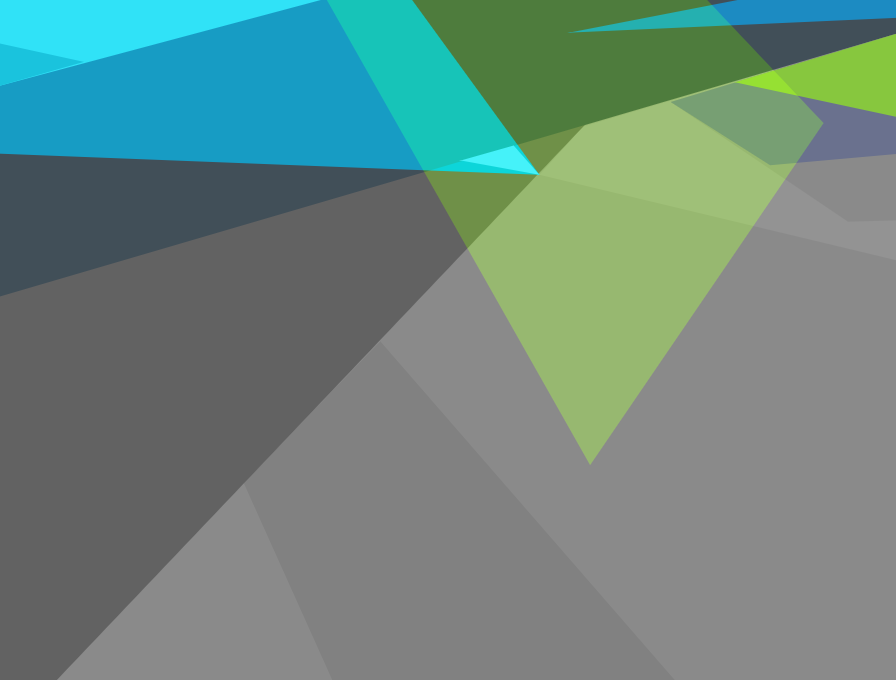
A Shadertoy shader for this background:

```glsl
// Flat overlapping facets: grey ground, blue panels and a translucent green kite.

// Tunable values (points use canvas height as the unit, origin lower left)
const float ASPECT = 1.324;
const float RIGHT = 1.33;
const vec3 GREY = vec3(0.543);
const vec3 GREY_MID = vec3(0.504);
const vec3 GREY_LIGHT = vec3(0.575);
const vec3 GREY_DARK = vec3(0.386);
const vec3 SLATE = vec3(0.255, 0.310, 0.345);
const vec3 PURPLE = vec3(0.415, 0.445, 0.555);
const vec3 BLUE = vec3(0.090, 0.612, 0.770);
const vec3 TEAL = vec3(0.090, 0.770, 0.720);
const vec3 TURQUOISE = vec3(0.050, 0.835, 0.850);
const vec3 CYAN = vec3(0.190, 0.885, 0.970);
const vec3 AQUA = vec3(0.100, 0.765, 0.865);
const vec3 GLINT = vec3(0.270, 0.950, 0.975);
const vec3 SLIVER_BLUE = vec3(0.110, 0.545, 0.760);
const vec3 SLIVER_TEAL = vec3(0.145, 0.690, 0.690);
const vec3 LIME = vec3(0.530, 0.780, 0.245);
const vec3 LIME_LIT = vec3(0.590, 0.880, 0.200);
const vec3 KITE_TINT = vec3(0.050, 0.177, -0.105);

// Shared corners
const vec2 RIDGE_LEFT = vec2(0.0, 0.564);
const vec2 RIDGE_RIGHT = vec2(RIGHT, 0.952);
const vec2 SLOPE_FOOT = vec2(0.084, 0.0);
const vec2 SLOPE_TOP = vec2(0.862, 0.814);
const vec2 PANEL_TIP = vec2(0.797, 0.743);
const vec2 FOLD = vec2(0.991, 0.850);

float cross2(vec2 a, vec2 b) { return a.x * b.y - a.y * b.x; }

// Signed distance to the line a-b, positive on its left
float edge(vec2 p, vec2 a, vec2 b) {
    return cross2(normalize(b - a), p - a);
}

// Antialiased coverage from a signed distance, positive inside
float cover(float d) { return clamp(0.5 + d * iResolution.y, 0.0, 1.0); }

float tri(vec2 p, vec2 a, vec2 b, vec2 c) {
    float turn = sign(cross2(b - a, c - a));
    float d = min(turn * edge(p, a, b), turn * edge(p, b, c));
    return cover(min(d, turn * edge(p, c, a)));
}

// Convex quadrilateral
float quad(vec2 p, vec2 a, vec2 b, vec2 c, vec2 d) {
    float turn = sign(cross2(c - a, d - b));
    float first = min(turn * edge(p, a, b), turn * edge(p, b, c));
    float second = min(turn * edge(p, c, d), turn * edge(p, d, a));
    return cover(min(first, second));
}

void mainImage(out vec4 fragColor, in vec2 fragCoord) {
    vec2 p = fragCoord / iResolution.xy * vec2(ASPECT, 1.0);
    float aboveRidge = cover(edge(p, RIDGE_LEFT, RIDGE_RIGHT));
    float kite = quad(p, vec2(0.483, 1.0), vec2(0.872, 0.316),
                      vec2(1.217, 0.819), vec2(1.045, 1.0));

    // Ground facets
    vec3 color = GREY;
    color = mix(color, GREY_MID, quad(p, vec2(0.562, 0.498), vec2(0.360, 0.290),
                                     vec2(0.491, 0.0), vec2(0.997, 0.0)));
    color = mix(color, GREY_LIGHT, quad(p, PANEL_TIP, vec2(RIGHT, 0.616),
                                       RIDGE_RIGHT, SLOPE_TOP));
    color = mix(color, GREY, quad(p, FOLD, vec2(1.253, 0.674),
                                 vec2(RIGHT, 0.676), RIDGE_RIGHT));
    color = mix(color, PURPLE, quad(p, FOLD, vec2(1.138, 0.757),
                                   vec2(RIGHT, 0.774), RIDGE_RIGHT));
    color = mix(color, GREY_DARK, cover(edge(p, SLOPE_FOOT, SLOPE_TOP)));
    color = mix(color, SLATE, aboveRidge);

    // Translucent kite shifts whatever lies below
    color += KITE_TINT * kite;

    // Lime wedge and thin blue sliver
    float lime = tri(p, vec2(1.086, 0.879), RIDGE_RIGHT, vec2(RIGHT, 0.827));
    color = mix(color, mix(LIME, LIME_LIT, kite), lime);
    float sliver = quad(p, vec2(0.841, 0.952), vec2(RIGHT, 0.974),
                        vec2(RIGHT, 1.0), vec2(1.090, 1.0));
    color = mix(color, mix(SLIVER_BLUE, SLIVER_TEAL, kite), sliver);

    // Large blue panel, recoloured where the kite crosses it
    float panel = quad(p, vec2(0.0, 1.0), vec2(0.0, 0.774),
                       PANEL_TIP, vec2(0.609, 1.0));
    vec3 crossing = mix(TURQUOISE, TEAL, aboveRidge);
    color = mix(color, mix(BLUE, crossing, kite), panel);
    color = mix(color, GLINT, tri(p, vec2(0.681, 0.764), vec2(0.759, 0.786), PANEL_TIP));

    // Bright corner
    color = mix(color, CYAN, tri(p, vec2(0.0, 1.0), vec2(0.0, 0.874), vec2(0.474, 1.0)));
    color = mix(color, AQUA, tri(p, vec2(0.0, 0.936), vec2(0.124, 0.909), vec2(0.0, 0.874)));

    fragColor = vec4(color, 1.0);
}
```
